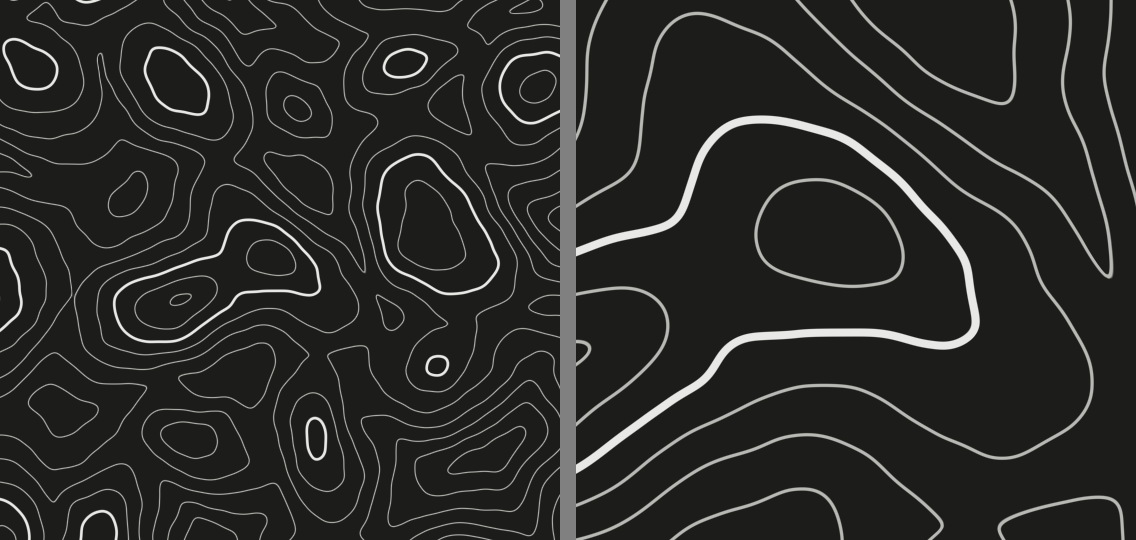
Left: the whole. Right: its middle third, enlarged.
Write a Shadertoy shader that draws this pattern.

```glsl
// Topographic contour map: pale height lines on a near-black ground.
// Scattered stretched peaks are blended into a relief, bent by noise, and
// lines are drawn at even heights, with one summit level drawn bold.

#define PEAK_DENSITY 3.7    // peaks per canvas height
#define LEVEL_STEP 0.036    // height between neighbouring lines
#define VALLEY_SOFTNESS 0.015
#define SUMMIT_RADIUS 0.018
#define THIN_HALF_WIDTH 0.0010
#define BOLD_HALF_WIDTH 0.0025
#define GROUND_COLOR vec3(0.11, 0.11, 0.10)
#define THIN_COLOR vec3(0.72, 0.72, 0.71)
#define BOLD_COLOR vec3(0.91, 0.91, 0.90)

vec2 hash2(vec2 p) {
    p = vec2(dot(p, vec2(127.1, 311.7)), dot(p, vec2(269.5, 183.3)));
    return fract(sin(p) * 43758.55);
}

float cornerSlope(vec2 cell, vec2 offset) {
    return dot(hash2(cell) * 2.0 - 1.0, offset);
}

// Gradient noise, roughly -0.6 to 0.6
float noise(vec2 p) {
    vec2 i = floor(p), f = fract(p);
    vec2 u = f * f * f * (f * (f * 6.0 - 15.0) + 10.0);
    vec2 x = vec2(1.0, 0.0), y = vec2(0.0, 1.0);
    float low = mix(cornerSlope(i, f), cornerSlope(i + x, f - x), u.x);
    float high = mix(cornerSlope(i + y, f - y), cornerSlope(i + 1.0, f - 1.0), u.x);
    return mix(low, high, u.y);
}

vec2 noise2(vec2 p) {
    return vec2(noise(p), noise(p + vec2(37.2, 91.7)));
}

// Broad bends, then wobbles, then small kinks
vec2 warp(vec2 p) {
    return p + 0.065 * noise2(p * 4.0)
             + 0.026 * noise2(p * 10.0 + 5.3)
             + 0.007 * noise2(p * 23.0 + 11.9);
}

// Relief height; zero is the bold summit level
float relief(vec2 p) {
    vec2 q = warp(p);
    vec2 home = floor(q * PEAK_DENSITY);
    float sum = 0.0;
    for (int j = -2; j <= 2; j++) {
        for (int i = -2; i <= 2; i++) {
            vec2 cell = home + vec2(i, j);
            vec2 shape = hash2(cell + 71.3);
            vec2 peak = (cell + 0.15 + 0.7 * hash2(cell)) / PEAK_DENSITY;

            // Stretch each peak along its own direction
            float angle = 3.1416 * shape.x;
            float c = cos(angle), s = sin(angle);
            vec2 d = mat2(c, -s, s, c) * (q - peak) * vec2(0.76, 1.28);

            float slope = sqrt(dot(d, d) + SUMMIT_RADIUS * SUMMIT_RADIUS);
            float top = LEVEL_STEP * mix(-0.3, 3.2, shape.y);
            sum += exp((top - slope) / VALLEY_SOFTNESS);
        }
    }
    float swell = noise(p * 5.5 + 3.7) * LEVEL_STEP;
    return VALLEY_SOFTNESS * log(sum) + swell;
}

float stroke(float dist, float halfWidth, float pixel) {
    float soft = 0.8 * pixel;
    return 1.0 - smoothstep(halfWidth - soft, halfWidth + soft, dist);
}

void mainImage(out vec4 fragColor, in vec2 fragCoord) {
    float pixel = 1.0 / iResolution.y;
    vec2 p = fragCoord * pixel + vec2(2.3, 6.1);

    // Dividing by the slope turns height offset into distance on the canvas
    float h = relief(p);
    vec2 e = vec2(0.0012, 0.0);
    vec2 gradient = vec2(relief(p + e.xy), relief(p + e.yx)) - h;
    float steepness = max(length(gradient) / e.x, 0.2);
    float level = h / LEVEL_STEP;
    float toLine = abs(level - round(level)) * LEVEL_STEP / steepness;
    float toBold = abs(h) / steepness;

    vec3 color = GROUND_COLOR;
    color = mix(color, THIN_COLOR, stroke(toLine, THIN_HALF_WIDTH, pixel));
    color = mix(color, BOLD_COLOR, stroke(toBold, BOLD_HALF_WIDTH, pixel));
    fragColor = vec4(color, 1.0);
}
```
